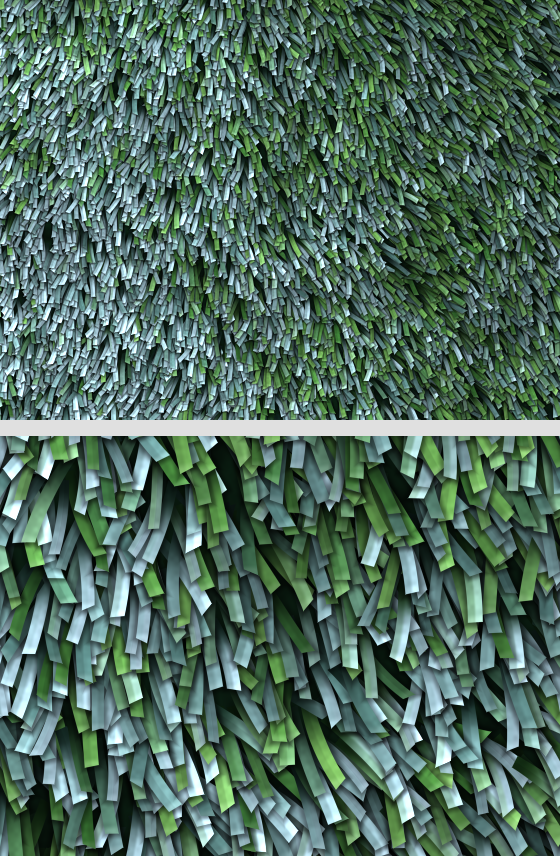
Top: the whole. Bottom: its middle third, enlarged.
Reproduce this texture procedurally as a Shadertoy shader.

```glsl
// Artificial turf seen from above: short, flat, cut blades combed downwards,
// fanning to the right. Tufts on a tilted grid are painted from low to high,
// each blade laying a soft shadow on the ones beneath it.

const float TUFT = 0.06;      // tuft spacing, in canvas heights
const int BLADES = 16;        // blades per tuft

vec4 hash4(vec3 p) {
    vec4 q = fract(p.xyzx * vec4(0.1031, 0.1030, 0.0973, 0.1099));
    q += dot(q, q.wzxy + 33.33);
    return fract((q.xxyz + q.yzzw) * q.zywx);
}

float noise(vec2 p) {
    vec2 i = floor(p), f = fract(p);
    f = f * f * (3.0 - 2.0 * f);
    float a = hash4(vec3(i, 7.0)).x;
    float b = hash4(vec3(i + vec2(1, 0), 7.0)).x;
    float c = hash4(vec3(i + vec2(0, 1), 7.0)).x;
    float d = hash4(vec3(i + vec2(1, 1), 7.0)).x;
    return mix(mix(a, b, f.x), mix(c, d, f.x), f.y);
}

// Combing angle from straight down, positive towards the right
float lean(vec2 p) {
    float sweep = mix(-0.2, 0.8, smoothstep(0.15, 1.25, p.x));
    return sweep + 0.2 * (p.y - 0.5) * p.x + 0.6 * (noise(p * 5.0 + 20.0) - 0.5);
}

// Sheen of the sky: strongest at the left and low down
float sheen(vec2 p) {
    float side = 0.22 - 0.3 * smoothstep(0.1, 1.3, p.x);
    return side - 0.16 * smoothstep(0.5, 1.0, p.y) + 0.4 * (noise(p * 6.0 + 50.0) - 0.5);
}

// across and along run from -1 to 1 over the blade
vec3 bladeColour(float across, float along, float gloss, vec4 rnd) {
    float t = 0.5 + 0.5 * along;
    vec3 green = mix(vec3(0.20, 0.42, 0.18), vec3(0.44, 0.66, 0.34), rnd.z);
    vec3 blueGrey = mix(vec3(0.30, 0.46, 0.45), vec3(0.50, 0.66, 0.68), rnd.z);
    vec3 col = mix(green, blueGrey, smoothstep(0.3, 0.7, rnd.x + gloss));

    // Pale reflection on part of the length, split by the fold of the blade
    float shine = smoothstep(0.5, 1.0, rnd.y + gloss);
    shine *= smoothstep(0.15, 0.55, t) * (0.7 + 0.3 * smoothstep(-0.3, 0.3, across));
    col = mix(col, vec3(0.72, 0.86, 0.93), shine);
    col *= 0.93 + 0.12 * smoothstep(-0.25, 0.25, across * (rnd.w - 0.5) * 4.0);

    // Dark root, bright cut end
    col *= mix(vec3(0.13, 0.20, 0.17), vec3(1.0), smoothstep(0.05, 0.8, t));
    col += 0.10 * smoothstep(0.9, 0.98, t);
    return col * mix(0.72, 1.18, rnd.w);
}

void mainImage(out vec4 fragColor, in vec2 fragCoord) {
    float px = 1.0 / iResolution.y;
    vec2 p = fragCoord * px;
    mat2 tilt = mat2(0.94, 0.342, -0.342, 0.94);
    vec2 base = floor(p * tilt / TUFT);

    // Shaded ground between the tufts
    vec3 col = vec3(0.03, 0.085, 0.05) * (0.6 + 0.8 * noise(p * 60.0));

    for (int j = -1; j <= 1; j++)
    for (int i = -1; i <= 1; i++) {
        vec2 cell = base + vec2(i, j);
        vec4 tuft = hash4(vec3(cell + 100.0, 3.0));
        vec2 centre = tilt * ((cell + 0.5 + 0.25 * (tuft.xy - 0.5)) * TUFT);
        float combed = lean(centre) + 0.5 * (tuft.z - 0.5);
        float gloss = sheen(centre) + 0.2 * (tuft.w - 0.5);
        float light = 0.82 + 0.36 * noise(centre * 9.0);

        for (int k = 0; k < BLADES; k++) {
            vec4 shape = hash4(vec3(cell + 100.0, float(k) + 11.0));
            vec4 tint = hash4(vec3(cell + 100.0, float(k) + 57.0));
            float rise = (float(k) + shape.y) / float(BLADES);
            vec2 offset = vec2(shape.x, rise) - 0.5;
            vec2 d = p - centre - tilt * offset * 0.072;

            // Blade frame: along points to the tip
            float angle = combed + 0.5 * offset.x + 0.75 * (shape.z - 0.5);
            vec2 dir = vec2(sin(angle), -cos(angle));
            float along = dot(d, dir);
            float across = dot(d, vec2(-dir.y, dir.x));
            across += (tint.x - 0.5) * 7.0 * along * along;
            float halfLen = mix(0.029, 0.039, shape.w);
            float halfWid = mix(0.0042, 0.0062, tint.y);
            halfWid *= 0.85 + 0.15 * smoothstep(-halfLen, 0.0, along);

            float ends = abs(along + (tint.z - 0.5) * across) - halfLen;
            float dist = max(abs(across) - halfWid, ends);
            if (dist > 0.006) continue;

            // Contact shadow, then the blade itself
            float raised = smoothstep(-halfLen, halfLen * 0.5, along);
            col *= 1.0 - 0.42 * raised * smoothstep(0.006, 0.0, dist);
            vec3 blade = bladeColour(across / halfWid, along / halfLen, gloss, tint.wxzy);
            col = mix(col, blade * light, smoothstep(0.7 * px, -0.7 * px, dist));
        }
    }

    // Grain and a slight fall of light towards the upper right
    col *= 0.94 + 0.12 * noise(p * 260.0);
    col *= 1.08 - 0.22 * smoothstep(0.6, 1.7, p.x + 0.5 * p.y);
    fragColor = vec4(clamp(col, 0.0, 1.0), 1.0);
}
```
